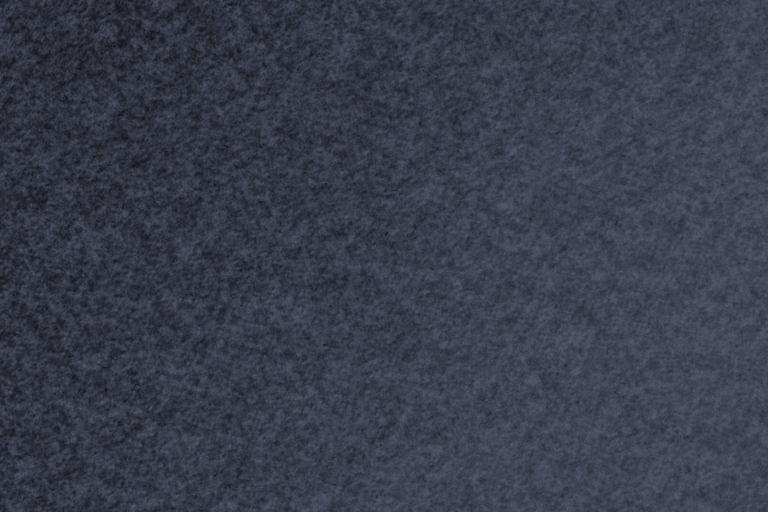
Reproduce this texture procedurally as a WebGL 1 fragment shader.

```glsl
precision highp float;

uniform vec2 u_resolution;

// Colours of the paper
const vec3 SHADOW_BLUE = vec3(0.130, 0.139, 0.174);
const vec3 PALE_BLUE = vec3(0.290, 0.311, 0.387);

// Light falling across the sheet
const float DARK_SIDE = 0.30;
const float LIGHT_SIDE = 0.80;
const vec2 LIGHT_DIRECTION = vec2(0.90, -0.25);
const float TOP_SHADE = 0.06;

// Grain: frequencies are cells per canvas height
const float GRAIN_ANGLE = 0.5;
const float GRAIN_STRETCH = 1.25;
const float CLOUD_SCALE = 5.0;
const float CLOUD_AMOUNT = 0.08;
const float MOTTLE_SCALE = 40.0;
const float MOTTLE_AMOUNT = 0.21;
const float CLUMP_SCALE = 82.0;
const float CLUMP_AMOUNT = 0.38;
const float GRAIN_SCALE = 165.0;
const float GRAIN_AMOUNT = 0.56;
const float DUST_SCALE = 310.0;
const float DUST_AMOUNT = 0.46;
const float DARK_SIDE_CONTRAST = 1.25;
const float LIGHT_SIDE_CONTRAST = 0.76;

// Fibres and flecks: sizes are parts of the canvas height
const float FIBRE_CELLS = 48.0;
const float FIBRE_LENGTH = 0.006;
const float FIBRE_WIDTH = 0.0010;
const float FIBRE_SHARE = 0.5;
const float FIBRE_LIFT = 0.22;
const float FLECK_CELLS = 42.0;
const float FLECK_LENGTH = 0.003;
const float FLECK_WIDTH = 0.0017;
const float FLECK_SHARE = 0.35;
const float FLECK_DEPTH = 0.34;

float hash(vec2 p) {
  return fract(sin(dot(p, vec2(127.1, 311.7))) * 43758.5453);
}

mat2 rotation(float angle) {
  float c = cos(angle);
  float s = sin(angle);
  return mat2(c, -s, s, c);
}

// Smooth value noise centred on zero
float noise(vec2 p) {
  vec2 cell = floor(p);
  vec2 f = fract(p);
  f = f * f * (3.0 - 2.0 * f);
  float low = mix(hash(cell), hash(cell + vec2(1.0, 0.0)), f.x);
  float high = mix(hash(cell + vec2(0.0, 1.0)), hash(cell + 1.0), f.x);
  return mix(low, high, f.y) - 0.5;
}

// Short scattered strokes with random place, direction and strength
float strokes(vec2 p, float cells, float len, float width, float share, float seed) {
  float blur = 0.6 / u_resolution.y;
  vec2 home = floor(p * cells);
  float cover = 0.0;
  for (int y = -1; y <= 1; y++) {
    for (int x = -1; x <= 1; x++) {
      vec2 cell = home + vec2(float(x), float(y));
      vec2 key = cell + seed;
      vec2 centre = (cell + vec2(hash(key + 3.1), hash(key + 7.7))) / cells;
      float angle = GRAIN_ANGLE + 2.8 * (hash(key + 11.3) - 0.5);
      vec2 q = rotation(angle) * (p - centre);
      q.x -= clamp(q.x, -len, len);
      float line = 1.0 - smoothstep(width - blur, width + blur, length(q));
      float strength = step(hash(key + 17.9), share) * mix(0.4, 1.0, hash(key + 23.5));
      cover = max(cover, line * strength);
    }
  }
  return cover;
}

// Layers of grain, drawn out along one diagonal
float paperGrain(vec2 p) {
  vec2 q = rotation(GRAIN_ANGLE) * p;
  q.x /= GRAIN_STRETCH;
  float grain = CLOUD_AMOUNT * noise(p * CLOUD_SCALE + 5.3);
  grain += MOTTLE_AMOUNT * noise(q * MOTTLE_SCALE + 19.1);
  grain += CLUMP_AMOUNT * noise(q * CLUMP_SCALE + 41.7);
  grain += GRAIN_AMOUNT * noise(q * GRAIN_SCALE + 73.9);
  grain += DUST_AMOUNT * noise(rotation(1.1) * p * DUST_SCALE + 97.3);
  return grain;
}

void main() {
  vec2 uv = gl_FragCoord.xy / u_resolution;
  vec2 p = gl_FragCoord.xy / u_resolution.y;

  // Broad light, dim at the upper left
  float light = smoothstep(-0.15, 1.0, dot(uv - 0.5, LIGHT_DIRECTION) + 0.5);
  float tone = mix(DARK_SIDE, LIGHT_SIDE, light);
  tone -= TOP_SHADE * smoothstep(0.75, 1.0, uv.y);

  // Surface, rougher on the dark side
  float contrast = mix(DARK_SIDE_CONTRAST, LIGHT_SIDE_CONTRAST, light);
  float fibres = strokes(p, FIBRE_CELLS, FIBRE_LENGTH, FIBRE_WIDTH, FIBRE_SHARE, 31.0);
  float flecks = strokes(p, FLECK_CELLS, FLECK_LENGTH, FLECK_WIDTH, FLECK_SHARE, 67.0);
  tone += contrast * (paperGrain(p) + FIBRE_LIFT * fibres - FLECK_DEPTH * flecks);

  gl_FragColor = vec4(mix(SHADOW_BLUE, PALE_BLUE, clamp(tone, -0.2, 1.15)), 1.0);
}
```
